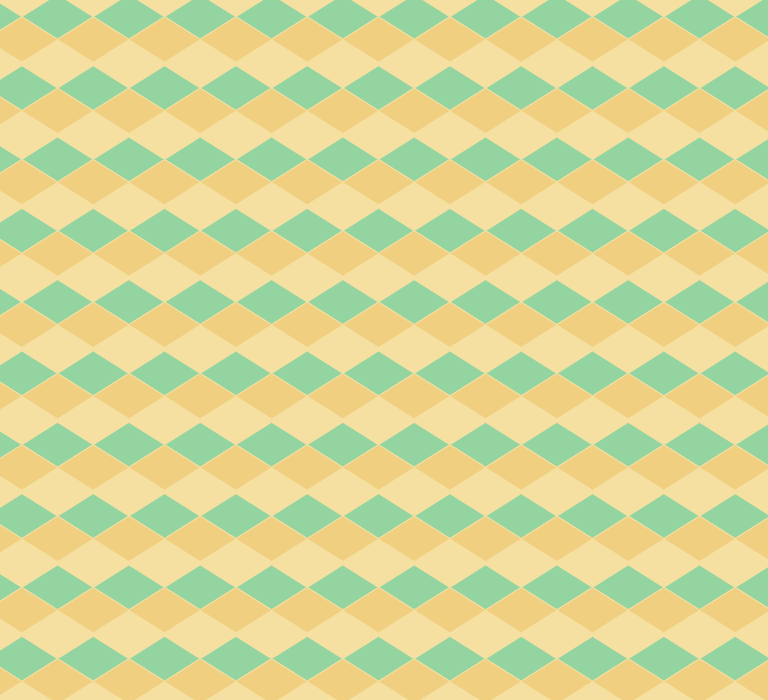
Give the GLSL for this pattern, as a Shadertoy shader.

```glsl
// Staggered rows of green diamonds over amber diamonds on cream, split by fine cream lines.

const float COLUMNS = 10.767;                  // repeats across the canvas
const vec2 FIRST_CENTRE = vec2(0.807, 0.234);  // from the upper left, in repeats
const vec2 HALF_SIZE = vec2(0.5, 0.3155);      // diamond half width and half height
const float LINE_HALF_WIDTH = 0.0078;

const vec3 CREAM = vec3(0.960, 0.880, 0.630);
const vec3 AMBER = vec3(0.942, 0.811, 0.505);
const vec3 GREEN = vec3(0.580, 0.832, 0.630);

// Signed distance to the edges of a diamond
float diamondDistance(vec2 p, vec2 halfSize) {
    float edge = dot(abs(p) / halfSize, vec2(1.0)) - 1.0;
    return edge * halfSize.x * halfSize.y / length(halfSize);
}

// Offset from the nearest lattice point, odd rows shifted by half a repeat
vec2 staggeredCell(vec2 p) {
    float row = floor(p.y + 0.5);
    p -= vec2(0.5 * row, row);
    p.x -= floor(p.x + 0.5);
    return p;
}

// Antialiased inside of a shape
float coverage(float dist, float pixel) {
    return clamp(0.5 - dist / pixel, 0.0, 1.0);
}

void mainImage(out vec4 fragColor, in vec2 fragCoord) {
    // Lattice units, with y pointing down
    float pixel = COLUMNS / iResolution.x;
    vec2 p = vec2(fragCoord.x, iResolution.y - fragCoord.y) * pixel - FIRST_CENTRE;

    // Each amber diamond shares an upper edge with two green ones
    float green = diamondDistance(staggeredCell(p), HALF_SIZE);
    float amber = diamondDistance(staggeredCell(p - HALF_SIZE), HALF_SIZE);

    // Amber first, then the green diamond with its cream outline
    vec3 color = mix(CREAM, AMBER, coverage(amber, pixel));
    color = mix(color, CREAM, coverage(green - LINE_HALF_WIDTH, pixel));
    color = mix(color, GREEN, coverage(green + LINE_HALF_WIDTH, pixel));
    fragColor = vec4(color, 1.0);
}
```
